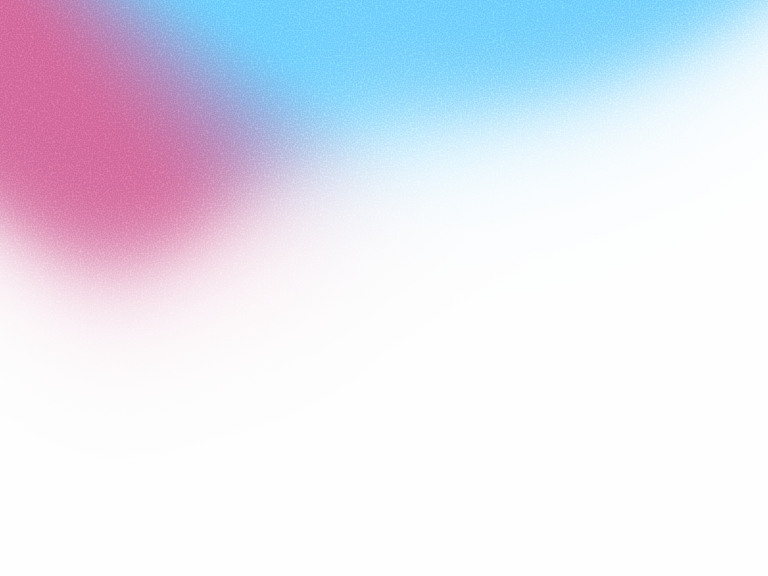
Write a Shadertoy shader that draws this background.

```glsl
// A white field with a soft rose and sky-blue glow hanging from the top edge.
// A curved logistic falloff sets the glow's depth, a widening diagonal blend sets
// its hue, and fine cellular noise adds grain, strongest in the half tones.

vec2 hash2(vec2 cell) {
    vec3 q = fract(cell.xyx * vec3(0.1031, 0.1030, 0.0973));
    q += dot(q, q.yzx + 33.33);
    return fract((q.xx + q.yz) * q.zy);
}

// Distance to the nearest scattered point, one point per cell
float cellularNoise(vec2 p) {
    vec2 cell = floor(p), local = fract(p);
    float nearest = 2.0;
    for (int y = -1; y <= 1; y++) {
        for (int x = -1; x <= 1; x++) {
            vec2 offset = vec2(x, y);
            nearest = min(nearest, length(offset + hash2(cell + offset) - local));
        }
    }
    return nearest;
}

float bell(float x, float center, float width) {
    float d = (x - center) / width;
    return exp(-d * d);
}

// Depth below the top edge at which the glow is half faded
float glowDepth(float x) {
    float rightFall = max(x - 0.747, 0.0) / 0.587;
    return 0.194 * (1.0 - rightFall * rightFall) + 0.264 * bell(x, 0.19, 0.33);
}

void mainImage(out vec4 fragColor, in vec2 fragCoord) {
    // Units of canvas height, with depth measured downward
    vec2 p = fragCoord / iResolution.y;
    float depth = 1.0 - p.y;

    // Soft lower edge with a long tail, wider where the two hues meet
    float below = depth - glowDepth(p.x);
    float softness = 0.043 + 0.016 * bell(p.x, 0.55, 0.2) + 0.06 * clamp(below, 0.0, 0.25);
    float glow = 1.0 / (1.0 + exp(below / softness));

    // Diagonal passage from rose to sky, spreading with depth
    vec3 rose = vec3(0.84, 0.43, 0.63);
    vec3 sky = vec3(0.45, 0.82, 1.0);
    float across = p.x - 1.1 * depth - 0.182;
    float spread = 0.19 + 0.35 * depth;
    float skyShare = smoothstep(-spread, spread, across);
    vec3 color = mix(vec3(0.996), mix(rose, sky, skyShare), glow);

    // Fine grain, fading out with the glow
    color += 0.13 * glow * (1.7 - glow) * (cellularNoise(p * 300.0) - 0.5);

    fragColor = vec4(clamp(color, 0.0, 1.0), 1.0);
}
```
